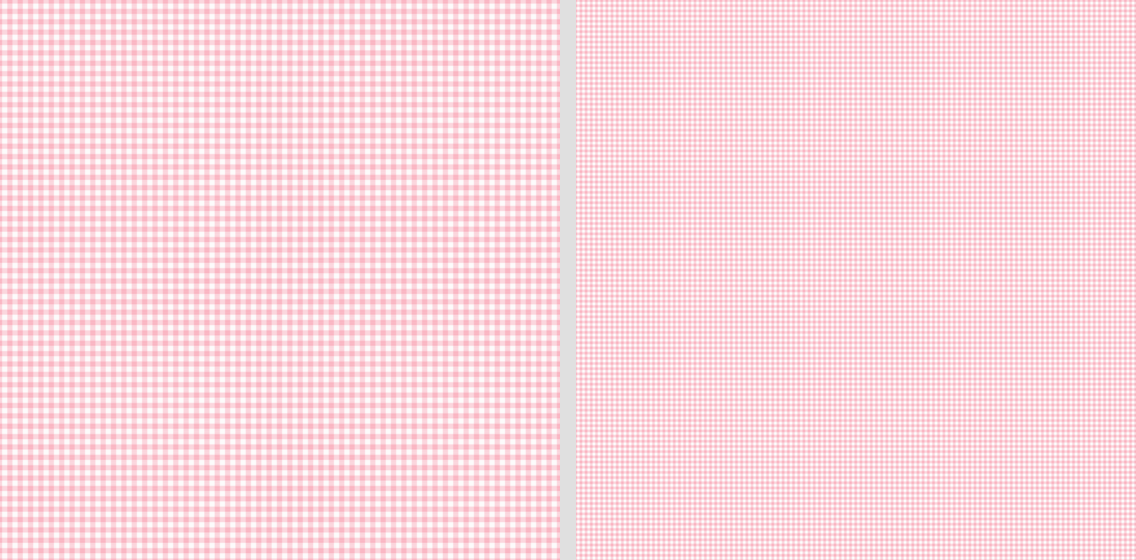
Left, the tile; right, the same tile 2 across and 2 down.
A Shadertoy shader for this pattern:

```glsl
const float TAU = 6.2831853;
const float CHECKS = 54.0;            // repeats across and down
const float BAND_WIDTH = 0.5;         // dyed share of each repeat
const float EDGE_SOFTNESS = 0.03;
const float THREADS = 4.0;            // threads per repeat
const float THREAD_CONTRAST = 0.06;
const vec2 BAND_CENTER = vec2(0.95, 0.9);
const vec3 CLOTH = vec3(0.99, 0.985, 0.985);
const vec3 DYE = vec3(0.995, 0.853, 0.882);

// Smoothed coverage of a periodic band; position is in repeats.
float bandCoverage(float position, float center, float width, float blur) {
    float fromCenter = abs(fract(position - center + 0.5) - 0.5);
    return 1.0 - smoothstep(-blur, blur, fromCenter - 0.5 * width);
}

// Fine thread ripple, faded out when threads approach pixel size.
float threadRipple(float position, float threads, float pixel) {
    float visibility = max(0.0, 1.0 - threads * pixel);
    return visibility * cos(TAU * threads * position);
}

// Slow dye variation; whole frequencies keep it seamless.
float dyeVariation(vec2 uv) {
    float waves = sin(TAU * (2.0 * uv.x + uv.y))
                + sin(TAU * (3.0 * uv.y - uv.x) + 1.7)
                + 0.5 * sin(TAU * (7.0 * uv.x + 5.0 * uv.y) + 0.6);
    return waves / 2.5;
}

vec3 dyeCloth(vec3 cloth, vec3 dye, float strength) {
    return cloth * mix(vec3(1.0), dye, strength);
}

void mainImage(out vec4 fragColor, in vec2 fragCoord) {
    vec2 uv = fragCoord / iResolution.xy;
    vec2 weave = uv * CHECKS;
    vec2 pixel = CHECKS / iResolution.xy;
    vec2 blur = 0.6 * pixel + EDGE_SOFTNESS;

    // Warp runs down the cloth, weft across it.
    float warp = bandCoverage(weave.x, BAND_CENTER.x, BAND_WIDTH, blur.x);
    float weft = bandCoverage(weave.y, BAND_CENTER.y, BAND_WIDTH, blur.y);

    // Thread texture shows mainly in the horizontal yarns.
    float strength = 1.0 + 0.015 * dyeVariation(uv);
    float ripple = THREAD_CONTRAST * threadRipple(weave.y, THREADS, pixel.y);
    warp *= strength + ripple;
    weft *= strength + 0.5 * ripple;

    // Crossing bands multiply into the darkest squares.
    vec3 color = dyeCloth(CLOTH, DYE, warp);
    color = dyeCloth(color, DYE, weft);
    fragColor = vec4(color, 1.0);
}
```
